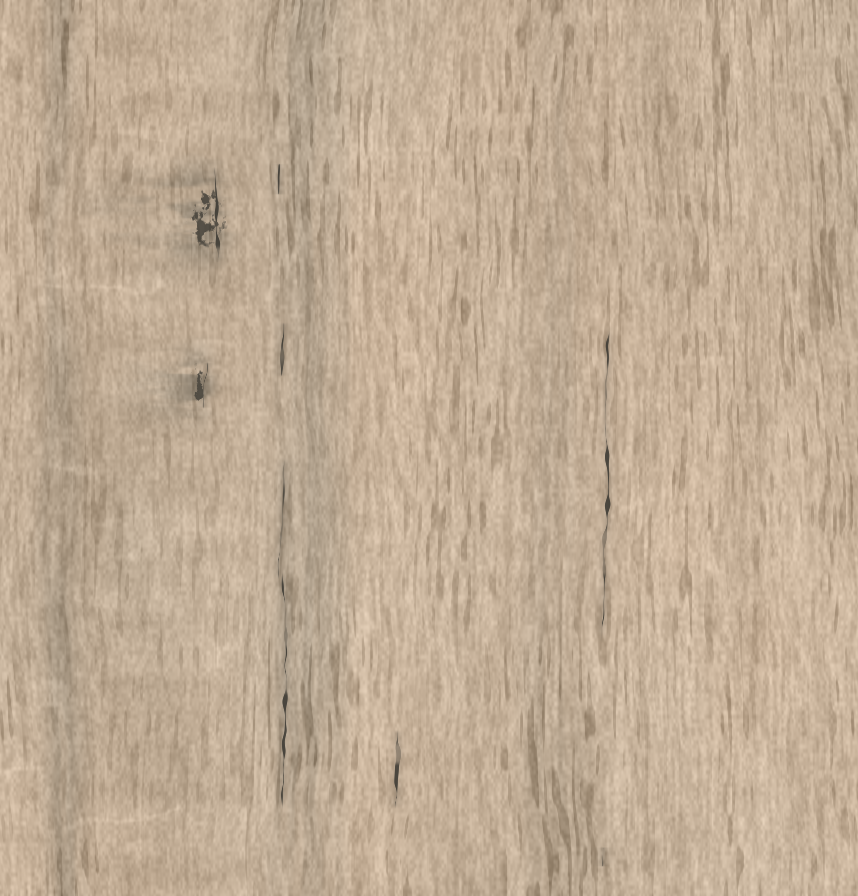
Reproduce this texture procedurally as a WebGL 2 fragment shader.

```glsl
#version 300 es
precision highp float;

uniform vec2 u_resolution;
out vec4 fragColor;

// Colours
const vec3 OAK = vec3(0.763, 0.685, 0.594);
const vec3 GREY_STAIN = vec3(0.635, 0.580, 0.505);
const vec3 INK = vec3(0.235, 0.225, 0.20);
const vec3 WARMTH = vec3(0.025, 0.0, -0.012);

// Grain frequencies, in cells per canvas height
const vec2 FIBRE = vec2(240.0, 9.0);
const vec2 PORE = vec2(270.0, 60.0);
const vec2 SPECK = vec2(400.0, 210.0);
const vec2 FIGURE = vec2(7.0, 34.0);

// Contrast of each layer
const float FIBRE_GAIN = 0.065;
const float PORE_GAIN = 0.085;
const float SPECK_GAIN = 0.085;
const float PORE_DARK = 0.075;
const float BLOTCH_GAIN = 0.11;
const float FIGURE_GAIN = 0.09;
const float FLECK_GAIN = 0.04;

// Layout
const float BAND_LEFT = 0.11;
const float BAND_RIGHT = 0.30;
const float BOARD_EDGE = 0.39;
const float SEAM_X = 0.315;
const float SPLIT_X = 0.675;
const float CRACK_WIDTH = 0.0017;

float hash(vec2 p) {
    vec3 q = fract(p.xyx * 0.1031);
    q += dot(q, q.yzx + 33.33);
    return fract((q.x + q.y) * q.z);
}

float noise(vec2 p) {
    vec2 i = floor(p), f = fract(p);
    f = f * f * (3.0 - 2.0 * f);
    return mix(mix(hash(i), hash(i + vec2(1, 0)), f.x),
               mix(hash(i + vec2(0, 1)), hash(i + vec2(1, 1)), f.x), f.y);
}

float fbm(vec2 p) {
    float sum = 0.0, amp = 0.533;
    for (int i = 0; i < 4; i++) {
        sum += amp * noise(p);
        p = p * 2.03 + 17.3;
        amp *= 0.5;
    }
    return sum;
}

// Tapered, wandering vertical crack with a soft stained rim
float crack(vec2 p, vec2 centre, float halfLength, float seed) {
    float t = (p.y - centre.y) / halfLength;
    float taper = max(1.0 - t * t, 0.0);
    float wander = (noise(vec2(p.y * 11.0, seed)) - 0.5) * 0.008
                 + (noise(vec2(p.y * 70.0, seed + 9.0)) - 0.5) * 0.003;
    float swell = noise(vec2(p.y * 55.0, seed + 4.0));
    float width = CRACK_WIDTH * sqrt(taper) * (0.15 + 1.8 * swell * swell);
    float dist = abs(p.x - centre.x - wander);
    float soft = 0.7 / u_resolution.y;
    float core = 1.0 - smoothstep(-soft, soft, dist - width);
    float strength = mix(0.45, 1.0, smoothstep(0.2, 0.55, noise(vec2(p.y * 38.0, seed + 15.0))));
    float rim = 0.22 * exp(-dist / 0.004);
    return max(core * 0.9 * strength, rim) * smoothstep(0.0, 0.25, taper);
}

void main() {
    vec2 p = gl_FragCoord.xy / u_resolution.y;

    // Gentle bending of the fibres, stronger toward the right
    vec2 g = p;
    g.x += 0.026 * (fbm(p * vec2(4.0, 2.5)) - 0.5);
    g.x += 0.004 * (noise(p * vec2(26.0, 18.0)) - 0.5);
    g.x += 0.05 * smoothstep(0.72, 1.0, p.x) * p.y * p.y;

    float band = smoothstep(BAND_LEFT - 0.01, BAND_LEFT + 0.01, p.x)
               * (1.0 - smoothstep(BAND_RIGHT - 0.04, BAND_RIGHT, p.x));
    float board = smoothstep(BOARD_EDGE - 0.004, BOARD_EDGE + 0.004, p.x);

    // Fibres and crisp dark pores, varying in density
    float density = 0.5 + smoothstep(0.3, 0.7, noise(g * vec2(22.0, 5.0) + 61.0));
    float slits = smoothstep(0.62, 0.80, noise(g * vec2(235.0, 26.0) + 77.0));
    float tone = FIBRE_GAIN * (noise(g * FIBRE) - 0.5)
               + PORE_GAIN * (noise(g * PORE + 31.0) - 0.5)
               - PORE_DARK * density * (slits - 0.15);
    tone *= mix(1.0, 0.6, band);
    tone += SPECK_GAIN * (noise(g * SPECK) - 0.5);

    // Broad shading and cross figure
    tone += BLOTCH_GAIN * (fbm(p * vec2(11.0, 2.6) + 5.0) - 0.5);
    tone += FIGURE_GAIN * band * (fbm(p * FIGURE + 12.0) - 0.5);
    tone += mix(-0.010, 0.006, board);

    // Pale ray flecks, short and soft
    float contour = abs(fbm(p * vec2(8.0, 17.0) + 3.0) - 0.5);
    float fleckArea = smoothstep(0.55, 0.75, noise(p * vec2(13.0, 12.0) + 21.0))
                    * (1.0 - smoothstep(0.25, 0.31, p.x));
    tone += FLECK_GAIN * fleckArea * (1.0 - smoothstep(0.0, 0.07, contour));

    // Long grey stains, broken into streaks
    float stain = 0.0;
    for (int i = 0; i < 3; i++) {
        float k = float(i);
        float x = (g.x - 0.07 - 0.275 * k) / mix(0.022, 0.042, min(k, 1.0));
        float streaks = smoothstep(0.25, 0.8, noise(vec2(g.x * 130.0, p.y * 7.0 + 8.0 * k)));
        float patches = smoothstep(0.2, 0.75, noise(vec2(g.x * 30.0, p.y * 4.0 + 5.0 * k)));
        stain += exp(-x * x) * (0.1 + 0.4 * patches + 0.4 * streaks) * (k > 1.5 ? 0.4 : 0.75);
    }
    stain *= 1.0 - board * (1.0 - smoothstep(0.45, 0.55, p.x));

    // Knots: smoky halo drawn out to the left, broken dark core, split
    float ink = 0.0;
    for (int i = 0; i < 2; i++) {
        float k = float(i);
        float size = 1.0 - 0.3 * k;
        vec2 centre = vec2(0.230 - 0.010 * k, 0.76 - 0.19 * k);
        vec2 d = (p - centre) / size;
        vec2 h = d / vec2(mix(0.095, 0.025, smoothstep(-0.02, 0.02, d.x)), 0.050);
        float smoke = fbm(p * vec2(18.0, 60.0) + 9.0 * k);
        stain += exp(-dot(h, h)) * (0.2 + 1.2 * smoothstep(0.3, 0.7, smoke));
        vec2 e = d / vec2(0.024, 0.040);
        float envelope = exp(-dot(e, e));
        float shards = fbm(p * vec2(130.0, 95.0) + 7.0 * k);
        ink = max(ink, 0.8 * smoothstep(0.50, 0.66, shards * (0.45 + 0.75 * envelope)));
        ink = max(ink, 0.25 * envelope * smoothstep(0.35, 0.65, smoke));
        ink = max(ink, crack(p, centre + vec2(0.011, 0.0), 0.055 * size * size, 50.0 + k));
    }

    // Seam cracks lengthen downward; board splits shrink downward
    for (int i = 0; i < 4; i++) {
        float k = float(i);
        ink = max(ink, crack(p, vec2(SEAM_X, 0.80 - 0.19 * k), 0.018 + 0.013 * k * k, 3.0 + k));
    }
    for (int i = 0; i < 3; i++) {
        float k = float(i);
        vec2 centre = vec2(SPLIT_X - 0.233 * mod(k, 2.0), 0.46 * exp2(-1.7 * k));
        ink = max(ink, crack(p, centre, 0.18 * exp2(-2.0 * k), 20.0 + k));
    }

    vec3 colour = OAK + WARMTH * (fbm(p * vec2(5.0, 3.0) + 40.0) - 0.5 + 0.2 * board);
    colour = mix(colour, GREY_STAIN, clamp(stain, 0.0, 0.85)) + tone;
    fragColor = vec4(mix(colour, INK, ink), 1.0);
}
```
